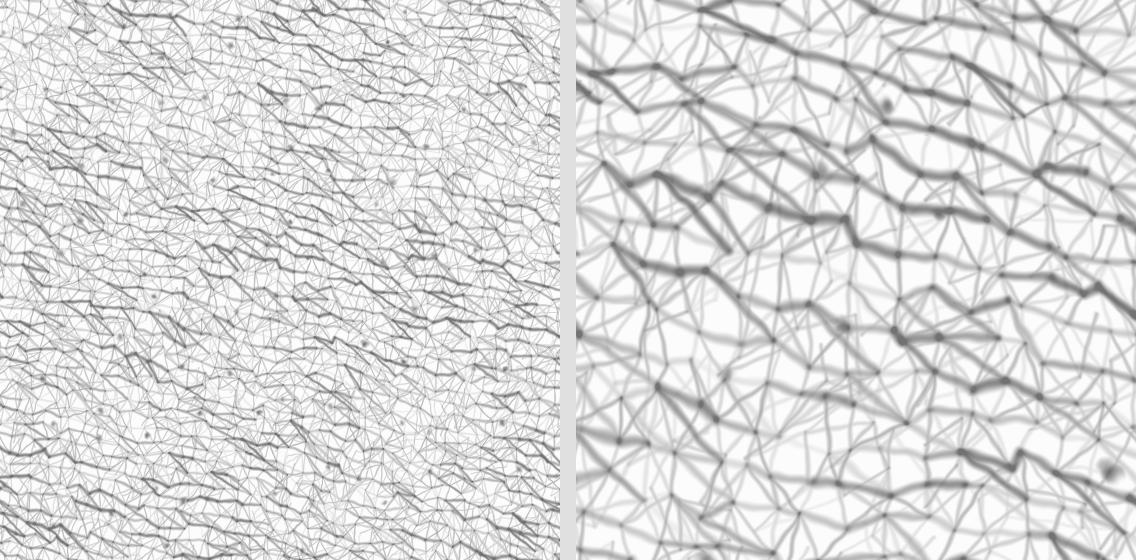
Left, the full canvas; right, a detail of the centre.
This texture is drawn by a three.js fragment shader. Its source:

```glsl
// Pale skin relief: slanted creases, a mesh of fine wrinkles and scattered pores.
varying vec2 vUv;

vec2 hash2(vec2 c) {
  vec3 h = fract(c.xyx * vec3(0.1031, 0.1030, 0.0973));
  h += dot(h, h.yzx + 33.33);
  return fract((h.xx + h.yz) * h.zy);
}

float cornerSlope(vec2 cell, vec2 offset) {
  float angle = 6.2832 * hash2(cell).x;
  return dot(vec2(cos(angle), sin(angle)), offset);
}

float gradientNoise(vec2 p) {
  vec2 i = floor(p), f = fract(p);
  vec2 u = f * f * f * (f * (f * 6.0 - 15.0) + 10.0);
  vec2 e = vec2(1.0, 0.0);
  float low = mix(cornerSlope(i, f), cornerSlope(i + e, f - e), u.x);
  float high = mix(cornerSlope(i + e.yx, f - e.yx), cornerSlope(i + 1.0, f - 1.0), u.x);
  return mix(low, high, u.y);
}

// Soft stroke from a to b: 1 on its axis, 0 at the given half width
float stroke(vec2 p, vec2 a, vec2 b, float halfWidth) {
  vec2 ab = b - a, ap = p - a;
  float along = clamp(dot(ap, ab) / dot(ab, ab), 0.0, 1.0);
  return 1.0 - smoothstep(0.0, halfWidth, length(ap - ab * along));
}

// Overlapping strokes darken each other only a little
float addInk(float ink, float extra) {
  return max(ink, extra) + 0.25 * min(ink, extra);
}

vec2 node(vec2 cell, vec2 grid, vec2 jitter) {
  return (cell + 0.5 + jitter * (hash2(cell) - 0.5)) / grid;
}

// Creases run along the rows; fine wrinkles tie the rows together
float creaseNet(vec2 p, float relief) {
  vec2 grid = vec2(48.0, 43.0), jitter = vec2(0.85, 0.6);
  float ink = 0.0;
  for (int j = -1; j <= 1; j++) {
    for (int i = -2; i <= 1; i++) {
      vec2 cell = floor(p * grid) + vec2(float(i), float(j));
      vec2 pick = hash2(cell + 71.0), tone = hash2(cell + 137.0);
      vec2 a = node(cell, grid, jitter);
      vec2 right = node(cell + vec2(1.0, 0.0), grid, jitter);
      vec2 up = node(cell + vec2(0.0, 1.0), grid, jitter);
      vec2 diagonal = node(cell + vec2(1.0, pick.x > 0.5 ? 1.0 : -1.0), grid, jitter);
      vec2 branch = node(cell + vec2(2.0, -1.0), grid, jitter);

      float depth = 0.26 + 0.4 * gradientNoise(cell * vec2(0.31, 0.77)) + 0.14 * (tone.x - 0.5);
      depth = clamp(depth * relief, 0.06, 0.46);
      ink = addInk(ink, depth * stroke(p, a, right, 0.003 + 0.006 * depth));
      ink = addInk(ink, step(0.78, pick.y) * depth * stroke(p, a, branch, 0.0042));
      ink = addInk(ink, mix(0.08, 0.26, tone.x) * stroke(p, a, up, 0.0025));
      ink = addInk(ink, mix(0.08, 0.26, tone.y) * stroke(p, a, diagonal, 0.0025));
    }
  }
  return ink;
}

// Sparse, fainter wrinkles that break the mesh into smaller triangles
float fineNet(vec2 p) {
  vec2 grid = vec2(45.0, 40.0), jitter = vec2(0.9);
  float ink = 0.0;
  for (int j = -1; j <= 1; j++) {
    for (int i = -1; i <= 1; i++) {
      vec2 cell = floor(p * grid) + vec2(float(i), float(j));
      vec2 pick = hash2(cell + 29.0), tone = hash2(cell + 83.0);
      vec2 a = node(cell, grid, jitter);
      vec2 up = node(cell + vec2(0.0, 1.0), grid, jitter);
      vec2 diagonal = node(cell + vec2(1.0, pick.x > 0.5 ? 1.0 : -1.0), grid, jitter);
      ink = addInk(ink, step(0.35, pick.y) * mix(0.08, 0.22, tone.x) * stroke(p, a, up, 0.0023));
      ink = addInk(ink, step(0.3, tone.y) * 0.18 * tone.y * stroke(p, a, diagonal, 0.0023));
    }
  }
  return ink;
}

// Small dark smudges with uneven rims
float pores(vec2 p) {
  float ink = 0.0;
  float rim = 0.003 * gradientNoise(p * 150.0);
  for (int j = -1; j <= 1; j++) {
    for (int i = -1; i <= 1; i++) {
      vec2 cell = floor(p * 9.5) + vec2(float(i), float(j));
      vec2 size = hash2(cell + 211.0);
      float d = length(p - node(cell, vec2(9.5), vec2(0.85))) + rim;
      ink = max(ink, mix(0.3, 0.5, size.x) * (1.0 - smoothstep(0.0, mix(0.007, 0.011, size.y), d)));
    }
  }
  return ink;
}

void main() {
  // Tilt the rows down to the right, then bend and roughen them
  vec2 p = mat2(0.978, 0.208, -0.208, 0.978) * vUv + 3.0;
  float relief = 1.0 + 0.7 * gradientNoise(p * 4.0 + 17.0);
  p.y += 0.028 * gradientNoise(p * 4.5);
  p += 0.0022 * vec2(gradientNoise(p * 75.0), gradientNoise(p * 75.0 + 41.0));

  float ink = addInk(creaseNet(p, relief), fineNet(mat2(0.94, 0.34, -0.34, 0.94) * p + 5.0));
  ink = addInk(ink, pores(p));
  gl_FragColor = vec4(vec3(0.99 * (1.0 - min(ink, 0.55))), 1.0);
}
```
